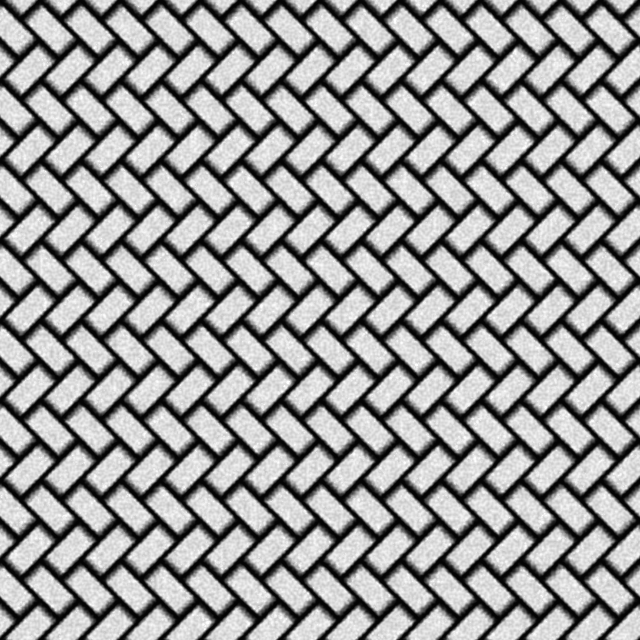
A three.js fragment shader for this pattern:

```glsl
varying vec2 vUv;

#define ACROSS 16.0                 // bricks across, twice the row pairs up
#define SIDE_FADE vec2(0.015, 0.165) // dark to light, in brick widths
#define END_FADE vec2(0.02, 0.36)
#define EDGE_ROUGHNESS 0.05
#define GAP_TONE 0.01
#define BRICK_TONE 0.865
#define GRAIN_CELLS 192.0
#define GRAIN_AMOUNT 0.14
#define MOTTLE_AMOUNT 0.07
#define FLECK_CELLS 160.0
#define FLECK_AMOUNT 0.09

vec2 hash2(vec2 p) {
  vec3 h = fract(p.xyx * vec3(0.1031, 0.1030, 0.0973));
  h += dot(h, h.yzx + 33.33);
  return fract((h.xx + h.yz) * h.zy);
}

float cornerSlope(vec2 cell, vec2 f, vec2 corner, float period) {
  float angle = 6.28318 * hash2(mod(cell + corner, period)).x;
  return dot(vec2(cos(angle), sin(angle)), f - corner);
}

// Gradient noise that wraps over the canvas, about -0.7 to 0.7
float gradientNoise(vec2 uv, float period) {
  vec2 p = uv * period;
  vec2 cell = floor(p);
  vec2 f = p - cell;
  vec2 w = f * f * f * (f * (f * 6.0 - 15.0) + 10.0);
  float low = mix(cornerSlope(cell, f, vec2(0.0), period),
                  cornerSlope(cell, f, vec2(1.0, 0.0), period), w.x);
  float high = mix(cornerSlope(cell, f, vec2(0.0, 1.0), period),
                   cornerSlope(cell, f, vec2(1.0), period), w.x);
  return mix(low, high, w.y);
}

// Small round flecks of varied size, one per wrapped cell
float flecks(vec2 uv, float period) {
  vec2 p = uv * period;
  vec2 cell = floor(p);
  float light = 0.0;
  for (int y = -1; y <= 1; y++) {
    for (int x = -1; x <= 1; x++) {
      vec2 neighbour = cell + vec2(float(x), float(y));
      vec2 id = mod(neighbour, period);
      float radius = mix(0.15, 0.65, hash2(id + 411.0).x);
      float d = length(p - neighbour - hash2(id));
      light = max(light, 1.0 - smoothstep(radius * 0.4, radius, d));
    }
  }
  return light;
}

// Herringbone of 2 by 1 bricks: x runs along the brick, y across it
vec2 herringbone(vec2 uv) {
  vec2 p = uv * ACROSS + 0.5;
  vec2 q = vec2(p.x + p.y, p.y - p.x);
  vec2 cell = floor(q);
  vec2 f = q - cell;
  float step4 = floor(mod(cell.x + cell.y + 0.5, 4.0));
  return step4 < 2.0 ? vec2(f.x + step4, f.y)
                     : vec2(f.y + step4 - 2.0, f.x);
}

void main() {
  vec2 brick = herringbone(vUv);
  float grain = gradientNoise(vUv, GRAIN_CELLS);

  // Soft ends and tighter sides
  float endDistance = min(brick.x, 2.0 - brick.x) + grain * EDGE_ROUGHNESS;
  float sideDistance = min(brick.y, 1.0 - brick.y) + grain * EDGE_ROUGHNESS * 0.5;
  float cover = smoothstep(END_FADE.x, END_FADE.y, endDistance)
              * smoothstep(SIDE_FADE.x, SIDE_FADE.y, sideDistance);

  // Grainy surface, with more flecks away from the brick centre
  float rim = smoothstep(0.1, 0.8, length((brick - vec2(1.0, 0.5)) * vec2(0.9, 1.4)));
  float patches = smoothstep(-0.3, 0.4, gradientNoise(vUv, 48.0));
  float tone = BRICK_TONE + grain * GRAIN_AMOUNT
             + gradientNoise(vUv, 64.0) * MOTTLE_AMOUNT
             + flecks(vUv, FLECK_CELLS) * FLECK_AMOUNT * patches * mix(0.4, 1.0, rim);

  gl_FragColor = vec4(vec3(mix(GAP_TONE, tone, cover)), 1.0);
}
```
